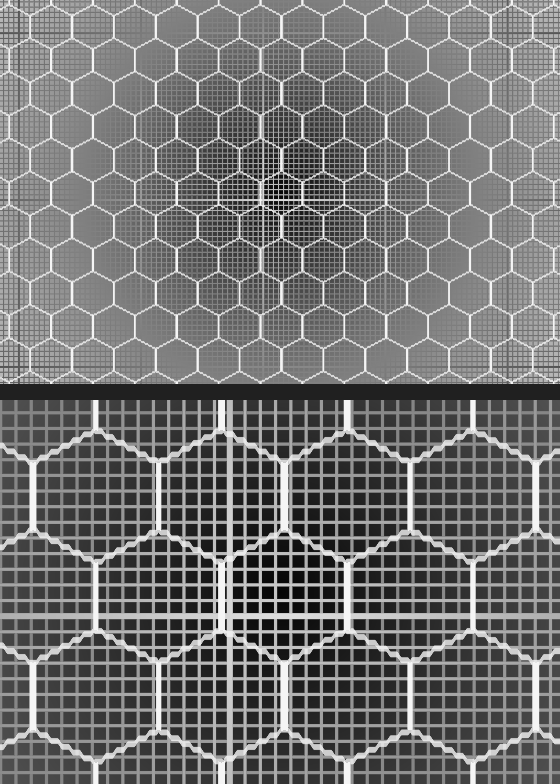
Top: the whole. Bottom: its middle third, enlarged.
Give the GLSL for this pattern, as a Shadertoy shader.

```glsl
// White honeycomb over a fine square grid on a radial grey gradient.
// Grid lines take the inverse of the ground tone, so they glow in the dark
// middle, vanish at mid grey and turn dark towards the corners.

#define HEX_PITCH vec2(0.10909, 0.08674)  // column and row spacing, canvas heights
#define HEX_CENTER vec2(0.0038, -0.0038)
#define HEX_HALF_WIDTH 0.0030             // half width of upright edges
#define HEX_BEAT 0.2727                   // spacing of the widest upright edges
#define STAIR 0.0095                      // run of one step on slanted edges
#define GRID_BEAT vec2(0.31818, 0.4346)   // spacing of bold grid lines
#define GRID_COUNT vec2(24.0, 32.0)       // fine lines per bold line
#define GRID_CENTER vec2(-0.0436, -0.0210)
#define GRID_HALF_WIDTH 0.0014
#define GRID_OPACITY 0.68
#define EDGE_WHITE 0.96

const float TAU = 6.2831853;

float stroke(float dist, float halfWidth) {
    float aa = 0.6 / iResolution.y;
    return 1.0 - smoothstep(halfWidth - aa, halfWidth + aa, dist);
}

// Distances to the upright (x) and slanted (y) sides of the nearest hexagon
vec2 hexSides(vec2 p) {
    vec2 period = HEX_PITCH * vec2(1.0, 2.0);
    float halfWide = 0.5 * HEX_PITCH.x;
    float radius = HEX_PITCH.y / 1.5;
    float slope = 0.5 * radius / halfWide;
    vec2 a = abs(mod(p + 0.5 * period, period) - 0.5 * period);
    vec2 b = abs(mod(p, period) - 0.5 * period);
    float normA = max(a.x / halfWide, (a.y + slope * a.x) / radius);
    float normB = max(b.x / halfWide, (b.y + slope * b.x) / radius);
    vec2 q = normA < normB ? a : b;
    return vec2(halfWide - q.x,
                (radius - q.y - slope * q.x) / sqrt(1.0 + slope * slope));
}

// Smoothly stepped x, which turns slanted edges into small stairs
float stairs(float x) {
    float s = x / STAIR;
    return STAIR * (floor(s) + smoothstep(0.25, 0.75, fract(s)));
}

float honeycomb(vec2 p) {
    float beat = 0.5 + 0.5 * cos(TAU * p.x / HEX_BEAT);
    float upright = stroke(hexSides(p).x, HEX_HALF_WIDTH * mix(0.72, 1.15, beat));
    vec2 stepped = vec2(stairs(p.x), p.y);
    float slanted = stroke(hexSides(stepped).y, 0.75 * HEX_HALF_WIDTH);
    return max(upright, 0.8 * slanted);
}

// Fine lines in both directions, with a slow beat and bold lines at its peaks
float grid(vec2 p) {
    vec2 pitch = GRID_BEAT / GRID_COUNT;
    vec2 fine = abs(fract(p / pitch + 0.5) - 0.5) * pitch;
    vec2 bold = abs(fract(p / GRID_BEAT + 0.5) - 0.5) * GRID_BEAT;
    vec2 opacity = GRID_OPACITY + 0.14 * cos(TAU * p / GRID_BEAT);
    float across = max(opacity.x * stroke(fine.x, GRID_HALF_WIDTH),
                       0.9 * stroke(bold.x, 1.9 * GRID_HALF_WIDTH));
    float down = max(opacity.y * stroke(fine.y, GRID_HALF_WIDTH),
                     0.9 * stroke(bold.y, 1.9 * GRID_HALF_WIDTH));
    return max(across, down);
}

void mainImage(out vec4 fragColor, in vec2 fragCoord) {
    vec2 p = (fragCoord - 0.5 * iResolution.xy) / iResolution.y;

    // Ground: dark middle, light corners
    float d = length(p);
    float ground = 0.02 + 1.12 * d - 0.36 * d * d;

    // Inverted grid, then the honeycomb on top
    float tone = mix(ground, 1.0 - ground, grid(p - GRID_CENTER));
    tone = mix(tone, EDGE_WHITE, honeycomb(p - HEX_CENTER));

    fragColor = vec4(vec3(tone), 1.0);
}
```
